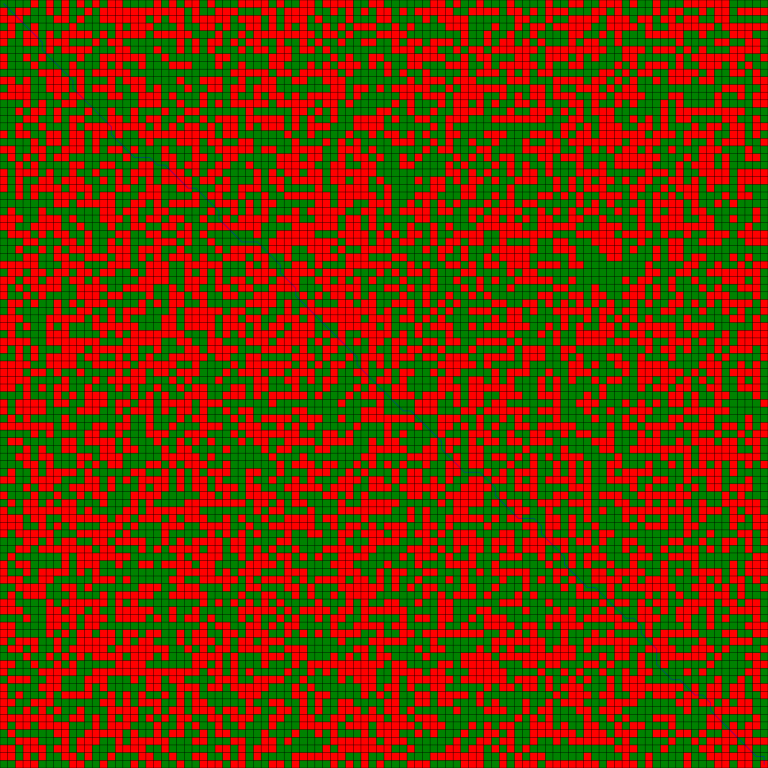
Give the GLSL for this pattern, as a WebGL 1 fragment shader.

```glsl
precision highp float;
uniform vec2 u_resolution;

const float CELLS = 100.0;
const float LINE_WIDTH = 0.052;  // in cells

float hash(vec2 p) {
  vec3 q = fract(vec3(p.xyx) * 0.1031);
  q += dot(q, q.yzx + 33.33);
  return fract((q.x + q.y) * q.z);
}

bool isOpen(vec2 cell) {
  return hash(cell + 17.0) < 0.5 && max(cell.x, -cell.y) < CELLS && cell.y >= 0.0;
}

vec3 cellColor(vec2 cell) {
  return isOpen(cell) ? vec3(0.0, 0.51, 0.0) : vec3(1.0, 0.0, 0.0);
}

// Running integral of the grid lines along each axis
vec2 lineIntegral(vec2 x) {
  return floor(x + 0.5) * LINE_WIDTH
       + clamp(fract(x + 0.5) - 0.5, -0.5 * LINE_WIDTH, 0.5 * LINE_WIDTH);
}

float segmentDistance(vec2 p, vec2 a, vec2 b) {
  vec2 ab = b - a;
  float t = clamp(dot(p - a, ab) / max(dot(ab, ab), 0.0001), 0.0, 1.0);
  return length(p - a - ab * t);
}

// Distance to a walk from the top left corner that prefers open cells
float routeDistance(vec2 p) {
  vec2 cell = vec2(0.0, CELLS - 1.0);
  float nearest = CELLS;
  for (int i = 0; i < 180; i++) {
    bool aboveDiagonal = cell.x + cell.y > CELLS - 1.0;
    vec2 inward = aboveDiagonal ? vec2(0.0, -1.0) : vec2(1.0, 0.0);
    vec2 outward = vec2(1.0, -1.0) - inward;
    vec2 move = vec2(1.0, -1.0);
    if (!isOpen(cell + move)) {
      if (isOpen(cell + inward)) move = inward;
      else if (isOpen(cell + outward)) move = outward;
    }
    vec2 next = clamp(cell + move, 0.0, CELLS - 1.0);
    nearest = min(nearest, segmentDistance(p, cell + 0.5, next + 0.5));
    cell = next;
  }
  return nearest;
}

void main() {
  float pixel = CELLS / min(u_resolution.x, u_resolution.y);
  vec2 p = gl_FragCoord.xy * pixel;
  vec2 low = p - 0.5 * pixel;
  vec2 high = p + 0.5 * pixel;

  // Cells, averaged over the pixel area
  vec2 c0 = floor(low);
  vec2 c1 = floor(high);
  vec2 share = clamp((high - c1) / pixel, 0.0, 1.0);
  vec3 color = mix(
    mix(cellColor(c0), cellColor(vec2(c1.x, c0.y)), share.x),
    mix(cellColor(vec2(c0.x, c1.y)), cellColor(c1), share.x),
    share.y);

  // Thin blue route
  float route = min(1.0, LINE_WIDTH / pixel)
              * clamp((max(LINE_WIDTH, pixel) * 0.5 + 0.5 * pixel - routeDistance(p)) / pixel, 0.0, 1.0);
  color = mix(color, vec3(0.0, 0.0, 1.0), route);

  // Black grid lines
  vec2 grid = (lineIntegral(high) - lineIntegral(low)) / pixel;
  color *= (1.0 - grid.x) * (1.0 - grid.y);

  gl_FragColor = vec4(color, 1.0);
}
```
